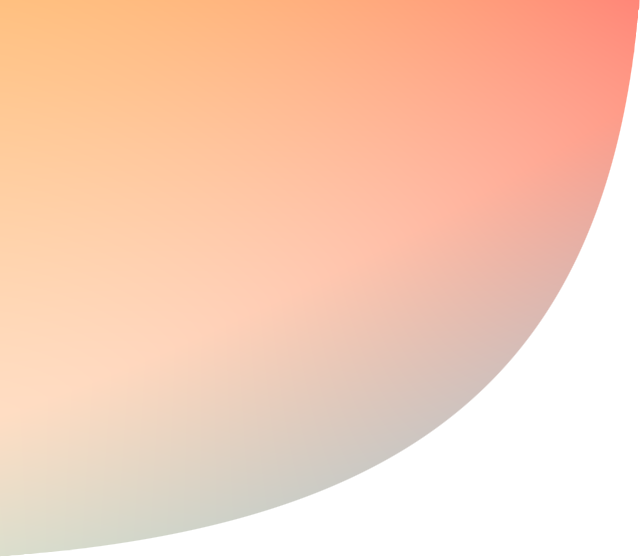
Give the GLSL for this background, as a Shadertoy shader.

```glsl
// A warm sunset gradient filling a rounded sheet that curves away to white at the lower right.

// Colours at the left and right ends of each band
const vec3 PAPER       = vec3(1.0);
const vec3 TOP_LEFT    = vec3(1.000, 0.753, 0.502);
const vec3 TOP_RIGHT   = vec3(1.000, 0.525, 0.471);
const vec3 CREASE_LEFT = vec3(1.000, 0.867, 0.765);
const vec3 CREASE_RIGHT = vec3(1.000, 0.596, 0.522);
const vec3 COOL_LEFT   = vec3(0.784, 0.871, 0.824);
const vec3 COOL_RIGHT  = vec3(0.812, 0.725, 0.722);

// Outline: a conic arc with end points, control point and weight
const vec2 ARC_START   = vec2(0.0, 0.003);
const vec2 ARC_CONTROL = vec2(0.935, 0.079);
const vec2 ARC_END     = vec2(0.999, 1.0);
const float ARC_WEIGHT = 1.13;

// Crease height as a quadratic in x, and how the bands fade
const vec3 CREASE_CURVE = vec3(0.254, 0.41, 0.16);
const float WARM_POWER  = 1.2;
const float COOL_DEPTH  = 0.38;
const float HUE_BEND    = 0.75;

float cross2(vec2 a, vec2 b) {
    return a.x * b.y - a.y * b.x;
}

// Positive on the sheet, negative beyond its curved edge
float sheetField(vec2 p) {
    float area = cross2(ARC_CONTROL - ARC_START, ARC_END - ARC_START);
    float wStart = cross2(ARC_CONTROL - p, ARC_END - p) / area;
    float wEnd = cross2(ARC_START - p, ARC_CONTROL - p) / area;
    float wControl = 1.0 - wStart - wEnd;
    return 2.0 * ARC_WEIGHT * sqrt(max(wStart * wEnd, 0.0)) - wControl;
}

// Warm light above the crease, cool shade below it
vec3 sheetColor(vec2 p) {
    float crease = dot(CREASE_CURVE, vec3(1.0, p.x, p.x * p.x));
    float hue = mix(p.x, p.x * p.x, HUE_BEND);
    float rise = clamp((p.y - crease) / (1.0 - crease), 0.0, 1.0);
    float shade = clamp((crease - p.y) / COOL_DEPTH, 0.0, 1.0);

    vec3 color = mix(CREASE_LEFT, CREASE_RIGHT, hue);
    color = mix(color, mix(TOP_LEFT, TOP_RIGHT, hue), pow(rise, WARM_POWER));
    return mix(color, mix(COOL_LEFT, COOL_RIGHT, p.x), shade);
}

void mainImage(out vec4 fragColor, in vec2 fragCoord) {
    vec2 uv = fragCoord / iResolution.xy;

    // Smooth the edge over one pixel
    float field = sheetField(uv);
    float coverage = clamp(field / max(fwidth(field), 1e-5) + 0.5, 0.0, 1.0);

    fragColor = vec4(mix(PAPER, sheetColor(uv), coverage), 1.0);
}
```
